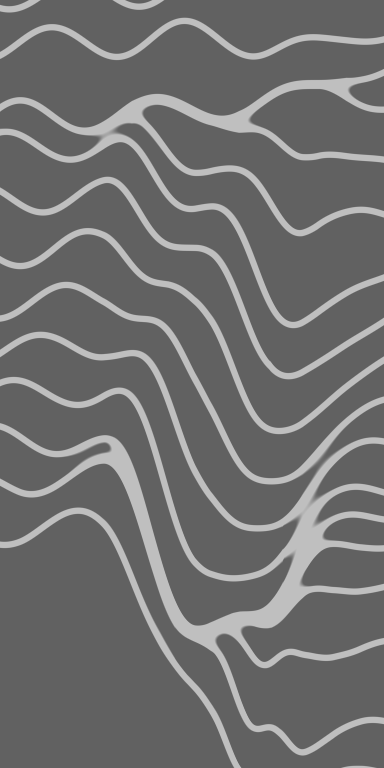
Give the GLSL for this pattern, as a WebGL 1 fragment shader.

```glsl
precision highp float;
// Pale contour lines that flow across a dark grey ground and fork like rivers.
// Each line sits at a rank, the sum of the gaps above it; gaps that close make
// lines run together, and a smooth minimum rounds the forks between them.

uniform vec2 u_resolution;

const vec3 GROUND = vec3(0.38);
const vec3 LINE = vec3(0.75);
const float HALF_WIDTH = 0.0082;    // lengths are in canvas widths
const float SPACING = 0.127;
const float VALLEY_DEPTH = 0.04;    // extra spacing inside the valley
const float VALLEY_WIDTH = 0.2;
const float RIPPLE = 0.036;
const float RIPPLE_LENGTH = 0.34;
const float RIPPLE_DRIFT = 0.0625;  // sideways shift of the ripple per rank
const float WOBBLE = 0.035;
const float FORK_LENGTH = 0.24;
const float TRUNK_GAP = 0.04;       // what is left of a closed gap
const float WEB = 0.05;             // rounding inside the forks
const float FIRST_LINE = -1.0;
const int LINE_COUNT = 19;
const float TAU = 6.2831853;

vec2 gradient(vec2 cell) {
  float angle = TAU * fract(sin(dot(cell, vec2(127.1, 311.7))) * 43758.55);
  return vec2(cos(angle), sin(angle));
}

float gradientNoise(vec2 p) {
  vec2 i = floor(p);
  vec2 f = p - i;
  vec2 u = f * f * f * (f * (f * 6.0 - 15.0) + 10.0);
  vec2 e = vec2(0.0, 1.0);
  float low = mix(dot(gradient(i), f),
                  dot(gradient(i + e.yx), f - e.yx), u.x);
  float high = mix(dot(gradient(i + e.xy), f - e.xy),
                   dot(gradient(i + e.yy), f - e.yy), u.x);
  return mix(low, high, u.y);
}

float opening(float x, float start) {
  return smoothstep(start, start + FORK_LENGTH, x);
}

// Relative gap between line k and the line above it.
float gapAbove(float k, float x) {
  float closed = TRUNK_GAP * smoothstep(0.15, 0.4, x);
  float late = smoothstep(0.3, 0.95, x);

  // Upper river: three lines leave the trunk one after another.
  if (k > 2.5 && k < 5.5) {
    return mix(closed, 1.0, opening(x, 0.27 + 0.28 * (5.0 - k)));
  }
  // Lower river: one line joins from the left, four leave to the right.
  if (k > 12.5 && k < 16.5) {
    float n = k - 13.0;
    float gap = mix(closed, 0.6 + 0.3 * n, opening(x, 0.7 - 0.07 * n));
    if (n < 0.5) gap += 0.9 * (1.0 - smoothstep(0.05, 0.42, x));
    return gap;
  }
  // Neighbours of the rivers give way so that the far lines stay calm.
  if (abs(k - 2.0) < 0.5) return 1.5 - 0.9 * late;
  if (abs(k - 6.0) < 0.5) {
    return 0.6 + 0.4 * late + 0.7 * (late - opening(x, 0.83));
  }
  if (abs(k - 12.0) < 0.5) return 1.0 - 0.5 * late;
  return 1.0;
}

// Depth below the top edge of the line with this rank.
float lineDepth(float x, float rank) {
  float center = clamp(0.78 - 0.055 * (rank - 6.0), 0.55, 0.78);
  float across = (x - center) / VALLEY_WIDTH;
  float spacing = SPACING + VALLEY_DEPTH * exp(-across * across);
  float steepest = 0.378 - RIPPLE_DRIFT * (rank - 4.0);
  float ripple = RIPPLE * mix(1.0, 0.4, smoothstep(0.65, 0.9, x))
               * sin(TAU * (x - steepest) / RIPPLE_LENGTH);
  float wobble = WOBBLE * gradientNoise(vec2(3.2 * x, 0.35 * rank) + 7.3);
  return spacing * rank - 0.06 * x + ripple + wobble;
}

float smoothMin(float a, float b, float k) {
  float h = max(k - abs(a - b), 0.0);
  return min(a, b) - h * h / (4.0 * k);
}

void main() {
  float pixel = 1.0 / u_resolution.x;
  float x = gl_FragCoord.x * pixel;
  float depth = (u_resolution.y - gl_FragCoord.y) * pixel;

  // Walk down the lines, here and a small step aside to get the slope.
  const float STEP = 0.004;
  float rank = FIRST_LINE - 1.0;
  float rankAside = rank;
  float dist = 1.0;
  for (int i = 0; i < LINE_COUNT; i++) {
    float k = FIRST_LINE + float(i);
    float gap = gapAbove(k, x);
    rank += gap;
    rankAside += gapAbove(k, x + STEP);
    float level = lineDepth(x, rank);
    float slope = (lineDepth(x + STEP, rankAside) - level) / STEP;
    float lineDist = abs(depth - level) * inversesqrt(1.0 + slope * slope);
    float web = WEB * clamp(4.0 * gap, 0.01, 1.0);
    dist = smoothMin(dist, lineDist, web);
  }

  float edge = 0.7 * pixel;
  float ink = 1.0 - smoothstep(-edge, edge, dist - HALF_WIDTH);
  gl_FragColor = vec4(mix(GROUND, LINE, ink), 1.0);
}
```
